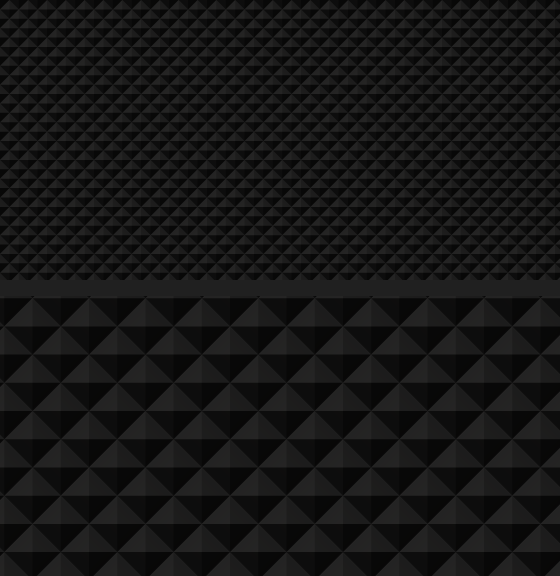
Top: the whole. Bottom: its middle third, enlarged.
A Shadertoy shader for this pattern:

```glsl
// Flat shade of a four-sided stud; d is the offset from its tip, y down
float facetShade(vec2 d) {
    float upper = d.x < 0.0 ? 0.14 : 0.112;
    float lower = d.x < 0.0 ? 0.052 : 0.03;
    return d.y < 0.0 ? upper : lower;
}

vec3 studs(vec2 p) {
    // Turn 45 degrees so that the diamond lattice becomes a unit grid
    vec2 q = vec2(p.x + p.y, p.x - p.y) * 0.5;
    vec2 f = q - floor(q + 0.5);
    vec2 d = vec2(f.x + f.y, f.x - f.y);
    float shade = facetShade(d);

    // Soft falloff towards the base, with a faint light seam between studs
    float base = abs(d.x) + abs(d.y);
    shade *= 1.03 - 0.06 * base;
    shade += 0.012 * smoothstep(0.93, 1.0, base);
    return shade * vec3(1.01, 1.0, 0.99);
}

void mainImage(out vec4 fragColor, in vec2 fragCoord) {
    vec3 color = vec3(0.0);

    // Average a 4 x 4 grid of samples to smooth the facet edges
    for (int i = 0; i < 16; i++) {
        vec2 jitter = (vec2(i % 4, i / 4) + 0.5) / 4.0 - 0.5;
        vec2 uv = (fragCoord + jitter) / iResolution.y;
        color += studs(vec2(uv.x, 1.0 - uv.y) * 29.77);
    }
    fragColor = vec4(color / 16.0, 1.0);
}
```
